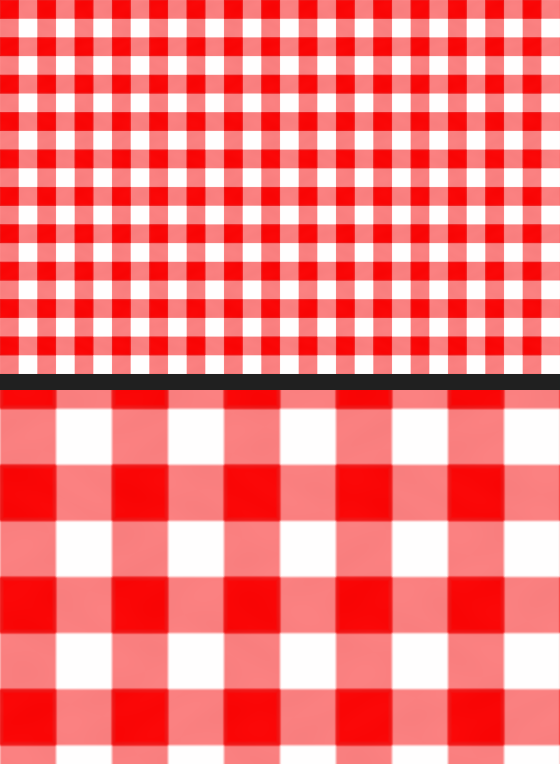
Top, the full canvas; bottom, a detail of the centre.
Write a Shadertoy shader that draws this pattern.

```glsl
// Signed distance to the stripe edge, in periods; positive inside the dyed half
vec2 stripeDistance(vec2 p) {
    return 0.25 - abs(fract(p + 0.25) - 0.5);
}

// Faint uneven dye from layered sines
float dyeVariation(vec2 p) {
    return sin(p.x * 7.3 + 2.0 * sin(p.y * 5.1)) * sin(p.y * 8.7 + sin(p.x * 3.9));
}

void mainImage(out vec4 fragColor, in vec2 fragCoord) {
    // 15 checks across, 10 down, counted from the upper left
    vec2 uv = fragCoord / iResolution.xy;
    vec2 cloth = vec2(uv.x, 1.0 - uv.y) * vec2(15.0, 10.0);
    vec2 pixel = vec2(15.0, 10.0) / iResolution.xy;

    vec2 edge = stripeDistance(cloth);
    vec2 soft = max(vec2(0.018), 0.6 * pixel);
    vec2 stripes = smoothstep(-soft, soft, edge);

    // No dye is white, one stripe is pink, two crossing stripes are red
    vec3 pink = vec3(0.98, 0.50, 0.50);
    vec3 red = vec3(0.98, 0.025, 0.025);
    vec3 color = mix(vec3(1.0, 0.995, 0.995), pink, max(stripes.x, stripes.y));
    float crossing = stripes.x * stripes.y;
    color = mix(color, red, crossing);

    // Dull rim just inside each red check
    float rim = crossing * (1.0 - smoothstep(0.012, 0.045, min(edge.x, edge.y)));
    color = mix(color, vec3(0.92, 0.11, 0.11), 0.7 * rim);

    color += 0.006 * dyeVariation(cloth) * max(stripes.x, stripes.y);
    fragColor = vec4(clamp(color, 0.0, 1.0), 1.0);
}
```
